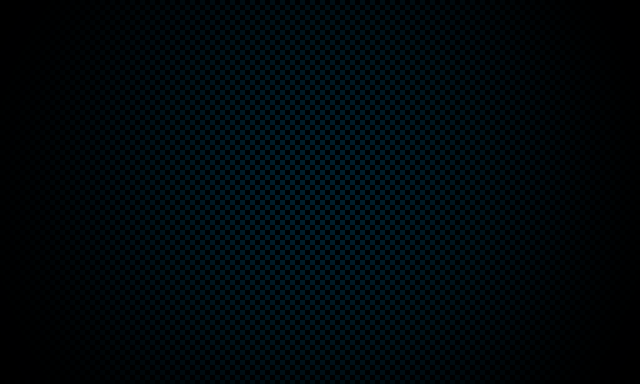
Write a Shadertoy shader that draws this pattern.

```glsl
// Signed checker wave: edges softened over about one pixel
float checker(vec2 cell, float pixel) {
    vec2 edge = 0.5 - abs(fract(cell) - 0.5);
    vec2 side = 1.0 - 2.0 * mod(floor(cell), 2.0);
    vec2 wave = side * clamp(edge / pixel + 0.5, 0.0, 1.0);
    return 0.5 + 0.5 * wave.x * wave.y;
}

void mainImage(out vec4 fragColor, in vec2 fragCoord) {
    vec2 fromCenter = (fragCoord - 0.5 * iResolution.xy) / iResolution.y;
    vec2 fromTopLeft = vec2(fragCoord.x, iResolution.y - fragCoord.y) / iResolution.x;

    // Fine square weave, 128 cells across
    float weave = checker(fromTopLeft * 128.0, 128.0 / iResolution.x);

    // Round glow that fades to black at the sides
    float glow = 1.0 - smoothstep(0.0, 0.95, length(fromCenter));

    vec3 darkSquare = vec3(0.0, 0.004, 0.008) * glow;
    vec3 blueSquare = vec3(0.0, 0.112, 0.162) * glow + vec3(0.0, 0.003, 0.005);
    fragColor = vec4(mix(darkSquare, blueSquare, weave), 1.0);
}
```
